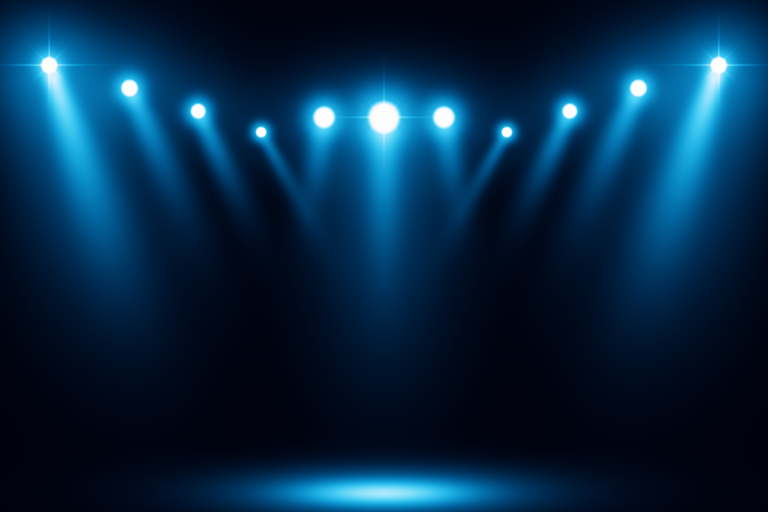
Reproduce this background procedurally as a WebGL 2 fragment shader.

```glsl
#version 300 es
precision highp float;
// Dark stage lit by a symmetric arc of blue spotlights above a glowing floor.
// Beams, halos and star flares add up to one scalar light amount,
// which a film-like exposure curve turns from navy to cyan to white.

uniform vec2 u_resolution;
out vec4 fragColor;

const vec3 NIGHT = vec3(0.0, 0.002, 0.045);
const int PAIRS = 5;

// Lamp: x, y, radius, sideways slope of the beam
const vec4 LAMPS[PAIRS] = vec4[](
    vec4(0.654, 0.873, 0.015, -0.33),
    vec4(0.497, 0.828, 0.0155, -0.45),
    vec4(0.363, 0.783, 0.014, -0.46),
    vec4(0.240, 0.742, 0.010, -0.56),
    vec4(0.117, 0.771, 0.020, 0.15));

// Beam: strength, reach, spread, strength of the surrounding haze
const vec4 BEAMS[PAIRS] = vec4[](
    vec4(3.4, 0.22, 0.11, 0.75),
    vec4(1.6, 0.18, 0.10, 0.42),
    vec4(1.5, 0.14, 0.085, 0.28),
    vec4(1.0, 0.13, 0.06, 0.15),
    vec4(1.4, 0.12, 0.06, 0.28));

float gauss(float x) {
    return exp(-x * x);
}

// Position relative to a beam: x across it, y along it
vec2 beamSpace(vec2 q, float slope) {
    vec2 axis = normalize(vec2(slope, -1.0));
    return vec2(dot(q, vec2(-axis.y, axis.x)), dot(q, axis));
}

// Bright narrow shaft with a soft, finite end
float shaft(vec2 b, float width, float spread, float reach) {
    float along = max(b.y, 0.0);
    return gauss(b.x / (width + spread * along)) * exp(-along / reach)
        * gauss(along / (1.9 * reach)) * smoothstep(-0.01, 0.035, b.y);
}

// Broad soft cone around a shaft
float cone(vec2 b, float width, float spread, float reach) {
    float along = max(b.y, 0.0);
    return gauss(b.x / (width + spread * along)) * gauss(along / reach)
        * smoothstep(-0.08, 0.14, b.y);
}

// Lamp disc with a tight halo
float bulb(vec2 q, float radius) {
    float d = length(q);
    float disc = 1.0 - smoothstep(radius * 0.5, radius * 1.25, d);
    return 6.0 * disc + 2.2 * gauss(d / (radius * 1.7));
}

// One thin ray crossing the lamp along x
float ray(vec2 q, float reach) {
    return gauss(q.y / 0.002) * exp(-abs(q.x) / reach) * gauss(q.x / (2.0 * reach));
}

float star(vec2 q, float reach) {
    vec2 diagonal = vec2(q.x + q.y, q.x - q.y) * 0.7071;
    return 1.8 * (ray(q, reach) + ray(q.yx, reach * 0.8))
        + ray(diagonal, reach * 0.5) + ray(diagonal.yx, reach * 0.5);
}

// Left or right half of the arc; p is already mirrored
float lampRow(vec2 p) {
    float light = 0.0;
    for (int i = 0; i < PAIRS; i++) {
        vec4 lamp = LAMPS[i];
        vec4 beam = BEAMS[i];
        vec2 q = p - lamp.xy;
        light += bulb(q, lamp.z);
        light += beam.x * shaft(beamSpace(q, lamp.w), lamp.z, beam.z, beam.y);
        light += beam.w * gauss(length(q) / 0.085);
    }
    // Outer lamp: star, wide cone and a haze reaching the top corner
    vec2 q = p - LAMPS[0].xy;
    light += star(q, 0.05);
    light += 0.72 * cone(beamSpace(q, -0.28), 0.10, 0.12, 0.40);
    light += 0.26 * gauss(length(q / vec2(0.25, 0.13)));
    return light;
}

float centreLamp(vec2 q) {
    float light = bulb(q, 0.029) + star(q, 0.055);
    light += 1.9 * shaft(q * vec2(1.0, -1.0), 0.026, 0.03, 0.17);
    light += 0.58 * cone(q * vec2(1.0, -1.0), 0.105, 0.08, 0.39);
    light += 0.45 * gauss(length(q) / 0.09);
    return light + 0.13 * gauss(length(q / vec2(0.22, 0.14)));
}

// Nested flat ellipses of light on the floor
float floorPool(vec2 q) {
    return 2.7 * gauss(length(q / vec2(0.13, 0.020)))
        + 1.0 * gauss(length(q / vec2(0.24, 0.040)))
        + 0.20 * gauss(length(q / vec2(0.40, 0.060)));
}

// Red rises late, so faint light is blue and strong light is white
vec3 expose(float light) {
    vec3 density = vec3(0.018 * light * light * light, 0.6 * light, 1.1 * light);
    return 1.0 - (1.0 - NIGHT) * exp(-density);
}

void main() {
    vec2 p = (gl_FragCoord.xy - vec2(0.5 * u_resolution.x, 0.0)) / u_resolution.y;
    float light = lampRow(p) + lampRow(vec2(-p.x, p.y));
    light += centreLamp(p - vec2(0.0, 0.771));
    light += floorPool(p - vec2(0.0, 0.037));
    fragColor = vec4(expose(light), 1.0);
}
```
